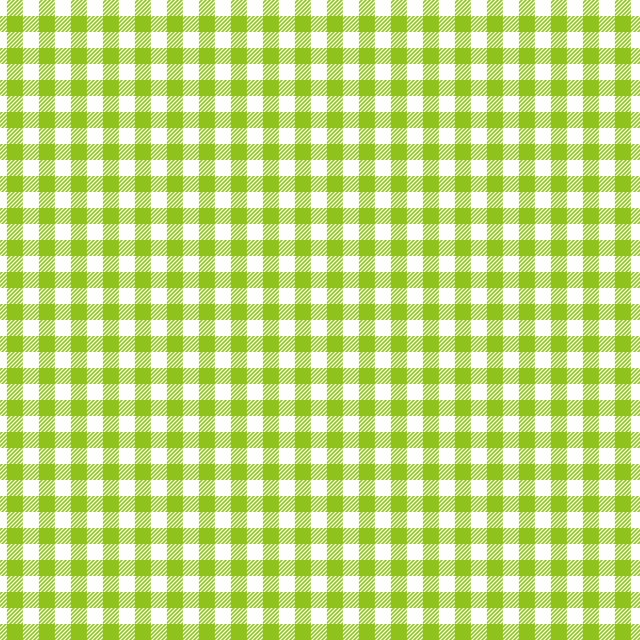
A Shadertoy shader for this pattern:

```glsl
// Antialiased coverage of a band that repeats once per unit
float band(float x, float center, float width, float blur) {
    float dist = abs(fract(x - center + 0.5) - 0.5);
    return clamp((0.5 * width - dist) / blur + 0.5, 0.0, 1.0);
}

void mainImage(out vec4 fragColor, in vec2 fragCoord) {
    // Twenty checks across and down
    vec2 p = 20.0 * fragCoord / iResolution.xy;
    float pixel = 20.0 / min(iResolution.x, iResolution.y);

    // Vertical and horizontal gingham bands
    float column = band(p.x, 0.465, 0.5, pixel);
    float row = band(p.y, 0.25, 0.5, pixel);

    // Rising diagonal twill, a whole number of threads per check
    float twill = band(8.0 * (p.x - p.y), 0.5, 0.56, 8.0 * pixel);

    // Solid where bands cross, twill where only one passes
    float crossing = column * row;
    float either = column + row - crossing;
    float dye = mix(crossing, either, twill);

    vec3 white = vec3(0.995, 1.0, 0.992);
    vec3 green = vec3(0.56, 0.76, 0.11);
    fragColor = vec4(mix(white, green, dye), 1.0);
}
```
